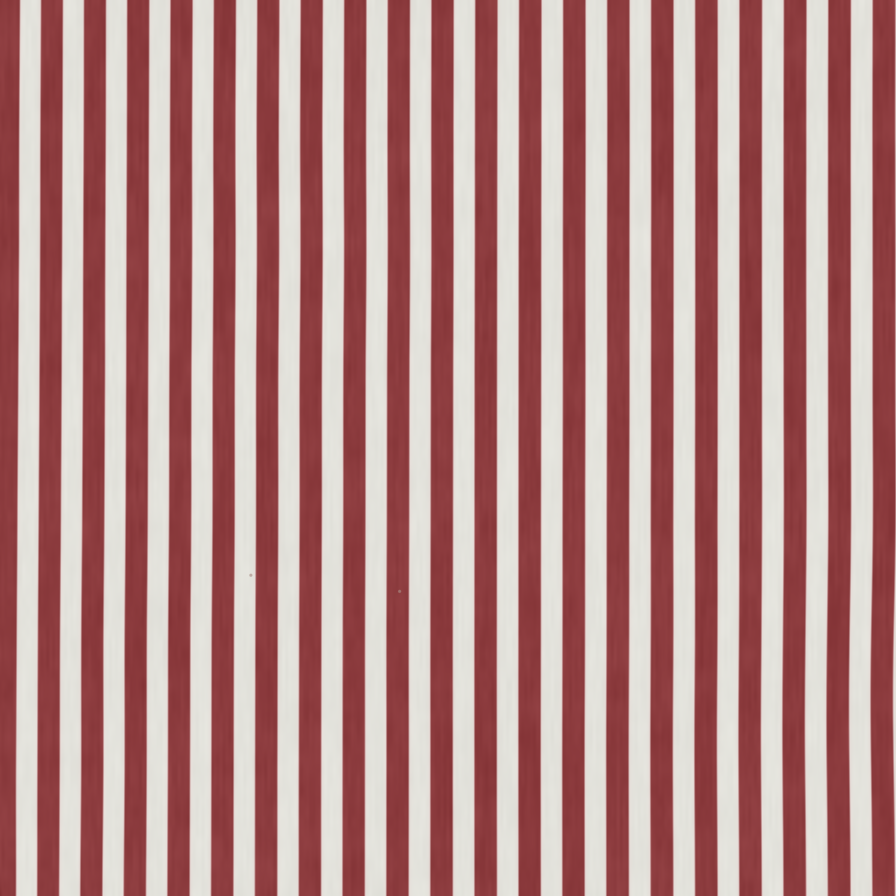
A Shadertoy shader for this texture:

```glsl
// Woven cloth with vertical red and cream stripes of nearly equal width.
// A gently warped horizontal coordinate is repeated with fract; the edges
// bleed to pink, and stretched value noise supplies the threads and mottling.

#define STRIPES 20.48        // repeats across the canvas
#define FIRST_CENTER 0.0104  // centre of the first red stripe
#define RED_SHARE 0.508      // red part of each repeat
#define EDGE_SOFT 0.0014     // half width of the blurred edge
#define BLEED 0.0016         // reach of the pink dye bleed
#define BOW 0.0046           // leftward shift of the middle stripes
#define LEAN 0.0052          // leftward drift at the lower left
#define THREAD 0.030         // thread contrast
#define MOTTLE 0.022         // soft tonal variation

const vec3 RED = vec3(0.547, 0.230, 0.240);
const vec3 CREAM = vec3(0.890, 0.888, 0.862);
const vec3 PINK = vec3(0.915, 0.820, 0.815);
const vec3 SPECK = vec3(0.66, 0.55, 0.52);

float hash(vec2 p) {
    vec3 q = fract(vec3(p.xyx) * 0.1031);
    q += dot(q, q.yzx + 33.33);
    return fract((q.x + q.y) * q.z);
}

// Smooth value noise, centred on zero
float noise(vec2 p) {
    vec2 cell = floor(p), f = fract(p);
    f = f * f * (3.0 - 2.0 * f);
    float low = mix(hash(cell), hash(cell + vec2(1, 0)), f.x);
    float high = mix(hash(cell + vec2(0, 1)), hash(cell + vec2(1, 1)), f.x);
    return mix(low, high, f.y) - 0.5;
}

// Uneven lie of the cloth: bow, lean and a ripple toward the right
float warpedX(vec2 uv) {
    float left = 1.0 - uv.x;
    float bow = BOW * 4.0 * uv.x * left;
    float lean = LEAN * left * left * (1.0 - uv.y);
    float dip = (uv.y - 0.2) / 0.13;
    float ripple = 0.0028 * pow(uv.x, 6.0) * exp(-dip * dip);
    float wobble = 0.0008 * noise(vec2(uv.x * 9.0, uv.y * 7.0));
    return uv.x + bow + lean + ripple + wobble;
}

// Signed distance to the nearest stripe edge, negative inside red
float stripeDistance(vec2 uv) {
    float phase = (warpedX(uv) - FIRST_CENTER) * STRIPES;
    float fromCenter = abs(fract(phase + 0.5) - 0.5);
    return (fromCenter - 0.5 * RED_SHARE) / STRIPES;
}

void mainImage(out vec4 fragColor, in vec2 fragCoord) {
    vec2 uv = fragCoord / iResolution.xy;
    float pixel = 1.0 / iResolution.x;

    // Stripes with a pink fringe on the cream side
    float d = stripeDistance(uv);
    float soft = max(EDGE_SOFT, 0.75 * pixel);
    float cream = smoothstep(-soft, soft, d);
    float fringe = exp(-max(d, 0.0) / BLEED);
    vec3 color = mix(RED, mix(CREAM, PINK, 0.75 * fringe), cream);

    // Long warp threads, short slubs and broad mottling
    float threads = noise(uv * vec2(300.0, 22.0)) + 0.5 * noise(uv * vec2(190.0, 85.0));
    float mottle = noise(uv * vec2(42.0, 34.0)) + 0.6 * noise(uv * 7.0 + 19.0);
    color += THREAD * threads * mix(vec3(1.0, 0.85, 0.85), vec3(0.6), cream);
    color += MOTTLE * mottle * mix(1.0, 0.35, cream);

    // Two tiny lint specks
    for (int i = 0; i < 2; i++) {
        vec2 center = vec2(0.280, 0.358) + float(i) * vec2(0.166, -0.018);
        float spot = 1.0 - smoothstep(0.0008, 0.0026, length(uv - center));
        color = mix(color, SPECK, 0.65 * spot);
    }

    fragColor = vec4(clamp(color, 0.0, 1.0), 1.0);
}
```
